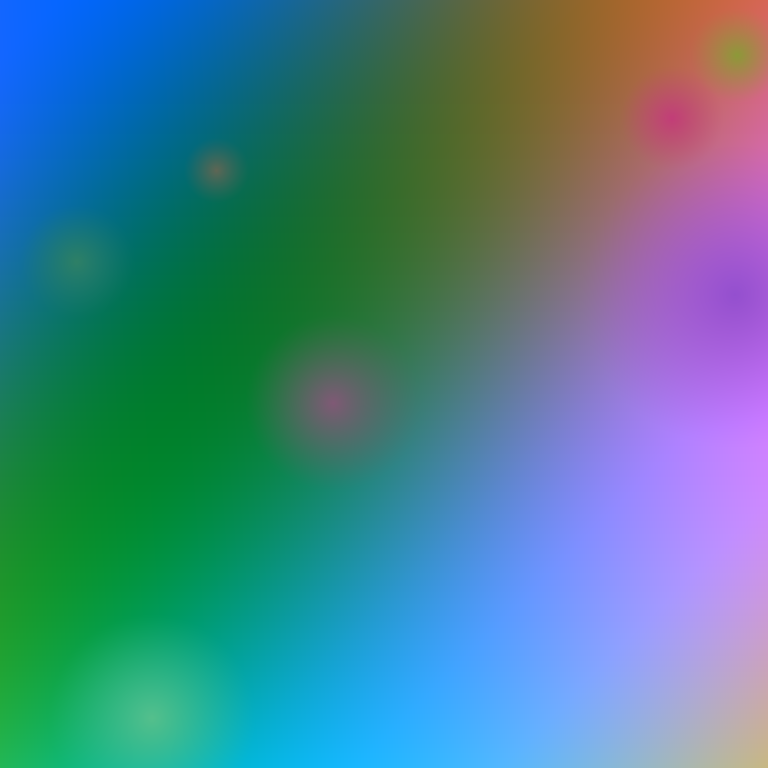
This background is drawn by a WebGL 1 fragment shader. Its source:

```glsl
precision highp float;
// A soft rainbow field with a few blurred spots of light.
// Each channel is its own slow wave: red runs across, green rises toward
// the bottom, blue follows the diagonal; cone-shaped glows are mixed on top.

uniform vec2 u_resolution;

// Smooth field of colour over the unit square.
vec3 field(vec2 p) {
    float down = 1.0 - p.y;
    float red = 0.45 - 0.45 * cos(3.2 * (p.x - 0.18 - 0.07 * down));
    float green = 0.40 + 0.32 * down * down;
    float blue = 0.60 - 0.43 * cos(4.0 * (p.x + down - 0.77));
    return vec3(red, green, blue);
}

// Blend a round spot into the base, strongest at its centre.
vec3 glow(vec3 base, vec2 p, vec2 centre, float radius, vec3 tint) {
    float strength = max(0.0, 1.0 - distance(p, centre) / radius);
    return mix(base, tint, pow(strength, 1.2));
}

void main() {
    vec2 p = gl_FragCoord.xy / u_resolution;
    vec3 color = field(p);

    // Large glows
    color = glow(color, p, vec2(0.957, 0.616), 0.200, vec3(0.58, 0.31, 0.81));
    color = glow(color, p, vec2(0.198, 0.065), 0.135, vec3(0.33, 0.75, 0.55));
    color = glow(color, p, vec2(0.434, 0.475), 0.115, vec3(0.50, 0.35, 0.46));

    // Small glows
    color = glow(color, p, vec2(0.100, 0.659), 0.075, vec3(0.18, 0.50, 0.40));
    color = glow(color, p, vec2(0.282, 0.778), 0.043, vec3(0.37, 0.40, 0.33));
    color = glow(color, p, vec2(0.875, 0.846), 0.068, vec3(0.76, 0.24, 0.47));
    color = glow(color, p, vec2(0.960, 0.928), 0.062, vec3(0.55, 0.60, 0.22));

    gl_FragColor = vec4(clamp(color, 0.0, 1.0), 1.0);
}
```
